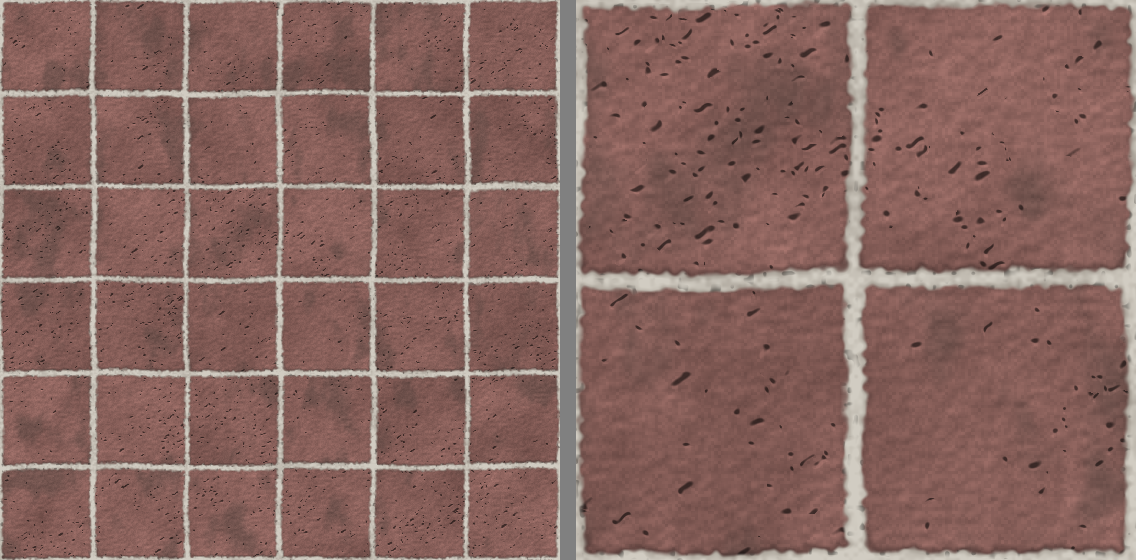
Left, the full canvas; right, a detail of the centre.
This texture is drawn by a Shadertoy shader. Its source:

```glsl
const float TILES = 6.0;            // repeats across and down
const float HALF_SIZE = 0.468;      // half a tile, in units of one repeat
const float CORNER = 0.018;
const float SIZE_JITTER = 0.012;
const float EDGE_ROUGHNESS = 0.024;
const float PIT_STRENGTH = 0.55;
const float STAIN_STRENGTH = 0.55;
const float RELIEF = 0.15;
const vec3 CLAY_DARK = vec3(0.44, 0.305, 0.285);
const vec3 CLAY_LIGHT = vec3(0.61, 0.43, 0.405);
const vec3 STAIN = vec3(0.37, 0.285, 0.265);
const vec3 GROUT_LIGHT = vec3(0.82, 0.80, 0.76);
const vec3 GROUT_DARK = vec3(0.62, 0.59, 0.55);

float hash(vec2 p) {
    vec3 q = fract(p.xyx * 0.1031);
    q += dot(q, q.yzx + 33.33);
    return fract((q.x + q.y) * q.z);
}

vec2 hash2(vec2 p) {
    return vec2(hash(p), hash(p + 57.3));
}

float noise(vec2 p) {
    vec2 i = floor(p), f = fract(p);
    f = f * f * (3.0 - 2.0 * f);
    float low = mix(hash(i), hash(i + vec2(1, 0)), f.x);
    float high = mix(hash(i + vec2(0, 1)), hash(i + vec2(1, 1)), f.x);
    return mix(low, high, f.y);
}

float fbm(vec2 p) {
    float sum = 0.0, amp = 0.533;
    for (int i = 0; i < 4; i++) {
        sum += amp * noise(p);
        p = mat2(1.6, 1.2, -1.2, 1.6) * p + 11.7;
        amp *= 0.5;
    }
    return sum;
}

// Cellular pits of random size: 1 inside a pit, 0 on the flat surface
float pits(vec2 p, float density) {
    vec2 cell = floor(p);
    float cover = 0.0;
    for (int y = -1; y <= 1; y++)
    for (int x = -1; x <= 1; x++) {
        vec2 c = cell + vec2(x, y);
        float radius = mix(0.15, 0.42, hash(c + 19.1));
        float present = step(hash(c + 83.7), density);
        float d = length(p - c - hash2(c));
        cover = max(cover, present * (1.0 - smoothstep(radius * 0.35, radius, d)));
    }
    return cover;
}

// Layered sines that bend the joints
vec2 bend(vec2 p) {
    return 0.008 * sin(p.yx * 2.7 + vec2(0.4, 1.9))
         + 0.005 * sin(p.yx * 7.1 + p * 0.8 + vec2(2.1, 0.6));
}

float roundBox(vec2 p, vec2 halfSize, float radius) {
    vec2 q = abs(p) - halfSize + radius;
    return length(max(q, 0.0)) + min(max(q.x, q.y), 0.0) - radius;
}

void mainImage(out vec4 fragColor, in vec2 fragCoord) {
    vec2 p = fragCoord / iResolution.xy * TILES;
    float pixel = TILES / min(iResolution.x, iResolution.y);

    // Uneven tile outline
    vec2 warped = p + bend(p);
    vec2 id = floor(warped);
    vec2 local = fract(warped) - 0.5 - (hash2(id + 4.0) - 0.5) * SIZE_JITTER;
    vec2 halfSize = HALF_SIZE + (hash2(id + 31.0) - 0.5) * SIZE_JITTER;
    float d = roundBox(local, halfSize, CORNER);
    d += (noise(p * 34.0) - 0.5) * EDGE_ROUGHNESS;
    float tileMask = 1.0 - smoothstep(-0.006 - pixel, 0.006 + pixel, d);

    // Fired clay: broad mottling, fine grain and a shift for each tile
    vec2 own = p + id * 7.31;
    float tone = 0.5 + 0.9 * (fbm(own * 2.2) - 0.5) + 0.45 * (fbm(p * 13.0) - 0.5);
    tone += 0.22 * (hash(id + 9.0) - 0.5) - 0.02 * (p.y - 0.5 * TILES);
    vec3 clay = mix(CLAY_DARK, CLAY_LIGHT, clamp(tone, 0.0, 1.0));

    // Smoky stains, some drawn out vertically
    float smoke = smoothstep(0.54, 0.78, fbm(own * vec2(3.6, 2.3) + 40.0));
    clay = mix(clay, STAIN, STAIN_STRENGTH * smoke);

    // Small ridges lit from above
    vec2 grain = p * vec2(27.0, 38.0);
    float slope = noise(grain) - noise(grain + vec2(-0.3, 0.6));
    clay *= 1.0 + RELIEF * slope + 0.10 * (hash(floor(p * 85.0)) - 0.5);

    // Clustered pits with a bright lower lip
    float density = mix(0.03, 0.34, smoothstep(0.42, 0.72, fbm(own * 2.8 + 15.0)));
    vec2 pitPos = p * vec2(19.0, 27.0) + 1.2 * noise(p * 21.0);
    float pit = pits(pitPos, density);
    float lip = pits(pitPos + vec2(0.0, 0.4), density) * (1.0 - pit);
    clay *= 1.0 - PIT_STRENGTH * pit + 0.10 * lip;

    // Soft shade at the rim, strongest along the lower side
    float rim = smoothstep(-0.03, 0.0, d);
    float lower = smoothstep(0.36, 0.46, -local.y);
    clay *= 1.0 - rim * (0.08 + 0.20 * lower);

    // Sandy grout, worn in places and dirty beside the tiles
    float sand = noise(p * 55.0);
    float wear = fbm(p * 4.0 + 70.0);
    float dirt = 0.9 * (wear - 0.4) + 0.5 * (sand - 0.45);
    dirt += 0.55 * (1.0 - smoothstep(0.0, 0.025, d));
    vec3 grout = mix(GROUT_LIGHT, GROUT_DARK, clamp(dirt, 0.0, 1.0));
    float speck = smoothstep(0.72, 0.9, noise(p * 43.0 + 8.0));
    grout *= 1.0 - 0.35 * speck * (1.0 - smoothstep(0.0, 0.035, d));

    fragColor = vec4(mix(grout, clay, tileMask), 1.0);
}
```
